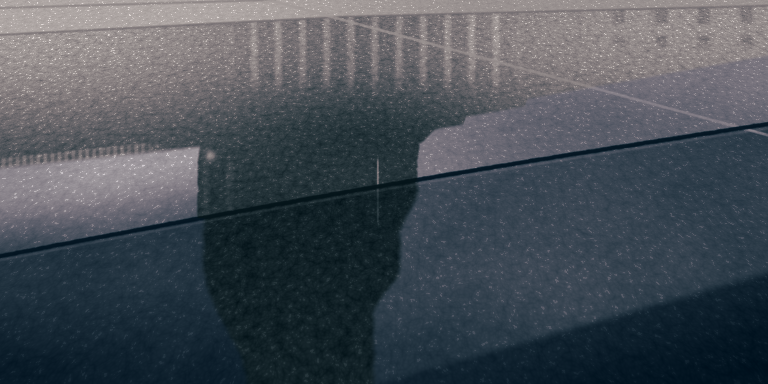
A Shadertoy shader for this texture:

```glsl
// Wet stone paving with dark and pale joints, mirroring a building and a dusk sky.

const float GRAIN = 0.20;          // strength of stone mottling
const float GRAIN_SCALE = 46.0;    // coarse grain cells per unit of floor
const float HORIZON = 1.7;         // height of the vanishing line
const float JOINT_WIDTH = 0.0055;  // half width of the dark joint
const float PALE_WIDTH = 0.0035;   // half width of the pale joint
const float COLUMN_PITCH = 0.063;  // spacing of mirrored columns
const vec3 SKY_TINT = vec3(-0.008, 0.0, 0.028);

vec2 hash2(vec2 p) {
    vec3 h = fract(p.xyx * vec3(0.1031, 0.1030, 0.0973));
    h += dot(h, h.yzx + 33.33);
    return fract((h.xx + h.yz) * h.zy);
}

// Distance to the nearest scattered cell point
float cellular(vec2 p) {
    vec2 cell = floor(p), f = fract(p);
    float nearest = 2.0;
    for (int j = -1; j <= 1; j++)
        for (int i = -1; i <= 1; i++) {
            vec2 o = vec2(i, j);
            vec2 d = o + hash2(cell + o + 200.0) - f;
            nearest = min(nearest, dot(d, d));
        }
    return sqrt(nearest);
}

// Layered sines, roughly -1 to 1
float waves(vec2 p) {
    float sum = 0.0, amp = 0.5;
    for (int i = 0; i < 5; i++) {
        p = mat2(0.8, 0.6, -0.6, 0.8) * p * 1.7 + 1.3;
        sum += amp * sin(p.x + 1.5 * sin(p.y)) * cos(p.y * 0.8);
        amp *= 0.65;
    }
    return sum;
}

float stoneGrain(vec2 p) {
    float depth = 1.0 / (HORIZON - p.y);
    vec2 q = vec2((p.x - 1.0) * depth, depth * 1.6) * GRAIN_SCALE;
    q += 0.3 * vec2(waves(q * 0.4), waves(q.yx * 0.4));
    float g = 0.0, amp = 0.4;
    for (int i = 0; i < 3; i++) {
        g += amp * (0.52 - cellular(q));
        q = q * 2.1 + 17.0;
        amp *= 0.85;
    }
    return g;
}

float band(float d, float halfWidth, float soft) {
    return 1.0 - smoothstep(halfWidth - soft, halfWidth + soft, abs(d));
}

float box(float lo, float hi, float soft, float v) {
    return smoothstep(lo - soft, lo + soft, v) * (1.0 - smoothstep(hi - soft, hi + soft, v));
}

// Teal shadows to warm highlights
vec3 grade(float l) {
    float warm = mix(-0.06, 0.03, smoothstep(0.18, 0.5, l));
    float cool = mix(0.022, -0.01, smoothstep(0.3, 0.66, l));
    return vec3(l + warm, l, l + cool);
}

void mainImage(out vec4 fragColor, in vec2 fragCoord) {
    vec2 p = fragCoord / iResolution.y;
    p.x *= 2.0 * iResolution.y / iResolution.x;
    float px = 1.0 / iResolution.y, x = p.x, y = p.y;
    float grain = stoneGrain(p), cloud = waves(p * vec2(2.2, 3.0));

    // Joint lines as signed heights
    float joint = y - (0.333 + 0.172 * x + 0.012 * sin(1.57 * x));
    float pale = y - (1.19 - 0.271 * x);
    float seam = y - (x < 0.885 ? 0.909 + 0.053 * x : 0.956 + 0.026 * (x - 0.885));
    float above = smoothstep(-px, px, joint);
    float far = smoothstep(-px, px, seam);
    float beyond = smoothstep(-px, px, pale);

    // Outline of the mirrored building
    float ragged = 0.005 * waves(vec2(y * 22.0, 3.0));
    float leftEdge = 0.516 + 0.015 * (1.0 - above) + 0.11 * smoothstep(0.3, 0.0, y) + ragged;
    float rightEdge = 1.088 - 0.045 * smoothstep(0.5, 0.39, y) - 0.07 * smoothstep(0.31, 0.18, y) + ragged;
    float leftRoof = 0.5625 + 0.106 * x;
    float rightRoof = 0.645 + 0.18 * (x - 1.088) + 0.03 * smoothstep(1.09, 1.14, x) - 0.02
        + 0.018 * smoothstep(1.205, 1.215, x) + 0.018 * smoothstep(1.365, 1.375, x);
    float soft = 0.004 + 0.006 * (1.0 - above);
    float skyL = smoothstep(soft, -soft, x - leftEdge) * smoothstep(0.008, -0.008, y - leftRoof);
    float skyR = smoothstep(-soft, soft, x - rightEdge) * smoothstep(0.006, -0.006, y - rightRoof);
    float sky = max(skyL, skyR);

    // Building tones, with columns and windows
    float wall = mix(0.17, 0.53, smoothstep(0.45, 0.93, y));
    wall += 0.05 * smoothstep(0.7, 0.0, x) - 0.14 * exp(-pow((x - 0.95) / 0.36, 2.0)) * smoothstep(0.5, 0.7, y);
    float column = band(fract(x / COLUMN_PITCH) - 0.5, 0.14, 0.1);
    wall += 0.11 * column * box(0.62, 1.33, 0.06, x) * smoothstep(0.74, 0.82, y) * (1.0 - far);
    wall += 0.04 * column * box(0.52, 0.63, 0.02, x) * box(0.43, 0.57, 0.03, y);
    float window = band(fract(x * 9.0) - 0.5, 0.14, 0.06) * band(fract(y * 13.0) - 0.5, 0.3, 0.08);
    wall -= 0.09 * window * smoothstep(1.4, 1.7, x) * smoothstep(0.86, 0.9, y) * beyond;
    wall = mix(wall, 0.64 - 0.08 * smoothstep(0.5, 1.3, x), far);

    // Sky tones, then the darker near slab
    float glowL = mix(0.31, 0.58, smoothstep(-0.02, 0.17, joint)) - 0.07 * smoothstep(0.3, 0.0, x);
    float glowR = 0.37 + 0.07 * exp(-pow((x - 1.1) / 0.2, 2.0)) + 0.08 * smoothstep(0.65, 0.82, y);
    float upper = mix(wall, mix(glowL, glowR, step(0.8, x)) + 0.03 * cloud, sky);
    float nearSky = mix(0.20, 0.27, step(0.8, x)) - 0.08 * smoothstep(0.3, 0.0, y) + 0.035 * cloud;
    nearSky -= 0.05 * smoothstep(1.5, 2.0, x);
    float shade = smoothstep(0.015, -0.015, y - 0.283 * (x - 0.98)) * smoothstep(0.9, 1.05, x);
    nearSky = mix(nearSky, 0.125 - 0.04 * smoothstep(0.0, -0.2, y - 0.283 * (x - 0.98)), shade);
    float lower = mix(0.115, nearSky, sky);
    float light = mix(lower, upper, above);

    // Stone mottling is quieter in the sky and far strip
    light += GRAIN * grain * (0.35 + 1.3 * light) * mix(1.3, 0.7, sky) * mix(1.0, 0.4, far);
    light += 0.25 * smoothstep(0.25, 0.36, grain) * light;

    // Balustrade, lamp and pole
    float rail = box(0.0, 0.025, 0.004, y - leftRoof) * (1.0 - smoothstep(0.35, 0.45, x));
    light += rail * (0.05 + 0.09 * band(fract(x * 55.0) - 0.5, 0.25, 0.15));
    light += 0.3 * exp(-dot(p - vec2(0.547, 0.595), p - vec2(0.547, 0.595)) * 6000.0);
    float pole = band(x - 0.984, 0.002, px) * box(0.42, 0.585, 0.01, y);
    light += pole * mix(0.1, 0.3, above);

    // Joints
    float worn = 0.75 + 0.5 * grain;
    light = mix(light, 0.40, 0.65 * band(seam, 0.003, px));
    light = mix(light, 0.46, 0.6 * band(y - 0.979 - 0.03 * x, 0.003, px) * step(x, 0.72));
    light = mix(light, 0.66 - 0.08 * x, worn * band(pale, PALE_WIDTH, px));
    light += 0.06 * band(joint + 0.011, 0.003, 0.003);
    light = mix(light, 0.075, 0.95 * band(joint + 0.001 * waves(p * 60.0), JOINT_WIDTH, px));

    // Corner falloff and colour
    light *= 1.0 - 0.3 * smoothstep(0.7, 1.25, length((p - vec2(1.0, 0.6)) * vec2(0.75, 1.3))) * (1.0 - smoothstep(0.3, 0.6, y));
    vec3 color = grade(max(light, 0.06)) + SKY_TINT * sky;
    fragColor = vec4(clamp(color, 0.0, 1.0), 1.0);
}
```
